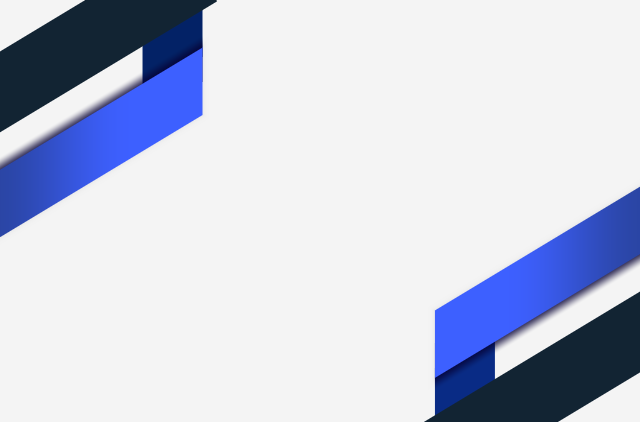
Write a Shadertoy shader that draws this background.

```glsl
// Pale backdrop with folded blue and dark slanted ribbons in two opposite corners.

// Antialiased coverage of a signed distance, in canvas widths
float cover(float d) {
    return clamp(0.5 - d * iResolution.x, 0.0, 1.0);
}

// Signed distance to the interval from low to high
float span(float v, float low, float high) {
    return max(low - v, v - high);
}

void mainImage(out vec4 fragColor, in vec2 fragCoord) {
    // Canvas width is 1, y runs down from the top
    vec2 p = fragCoord / iResolution.xy;
    p = vec2(p.x, (1.0 - p.y) * 0.66);

    // Half turn about the centre places the second corner
    bool turned = p.x > 0.498;
    if (turned) p = 2.0 * vec2(0.498, 0.3327) - p;

    // Height measured across the slanted bands
    const float slope = 0.604;
    float steep = length(vec2(1.0, slope));
    float slant = p.y + slope * p.x;

    float darkBand = max(span(slant, 0.0805, 0.207) / steep, p.x - 0.3385);
    float blueBand = max(span(slant, 0.2655, 0.371) / steep, p.x - 0.3164);
    float fold = max(span(p.x, 0.2227, 0.3164), span(slant, 0.2, 0.28) / steep);

    vec3 color = vec3(0.957);

    // Faint halo around the blue ribbon
    color *= 1.0 - 0.05 * exp(-max(blueBand, 0.0) * 300.0);

    // Navy fold behind the ribbon
    vec3 navy = turned ? vec3(0.035, 0.17, 0.52) : vec3(0.012, 0.135, 0.40);
    color = mix(color, navy, cover(fold));

    // Soft shadow above the ribbon's upper edge
    float above = (0.2655 - slant) / steep;
    float shadow = (1.0 - smoothstep(-0.003, 0.018, above)) * cover(p.x - 0.3164);
    shadow *= step(slant, 0.32);
    color = mix(color, vec3(0.02, 0.0, 0.2), 0.8 * shadow);

    // Blue ribbon, dimmer toward the canvas edge
    vec3 blue = mix(vec3(0.165, 0.27, 0.64), vec3(0.24, 0.375, 1.0),
                    smoothstep(-0.02, 0.21, p.x));
    color = mix(color, blue, cover(blueBand));

    // Dark outer ribbon
    color = mix(color, vec3(0.07, 0.14, 0.20), cover(darkBand));

    fragColor = vec4(color, 1.0);
}
```
